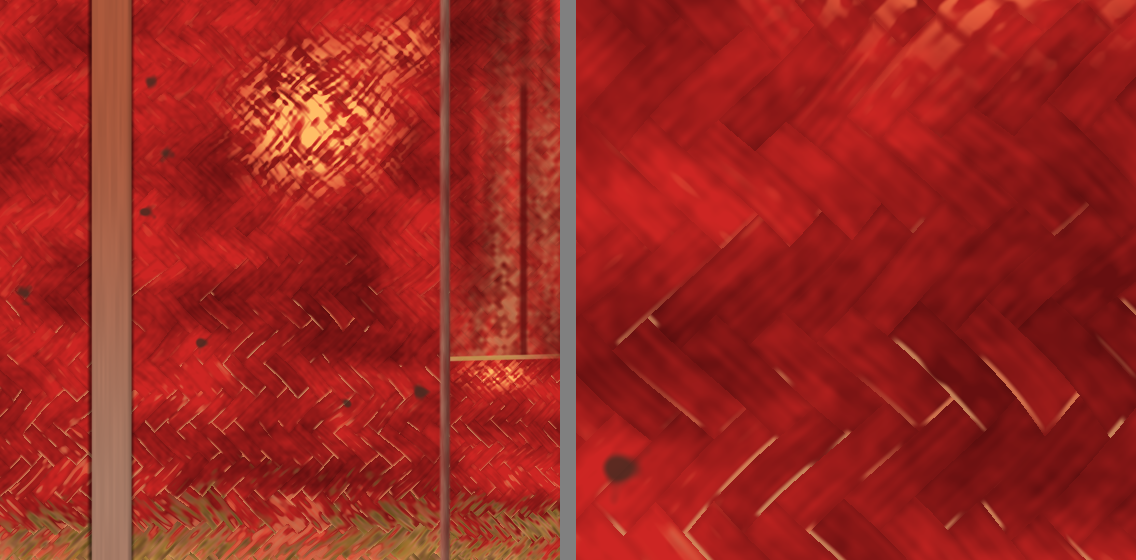
Left, the full canvas; right, a detail of the centre.
This texture is drawn by a WebGL 2 fragment shader. Its source:

```glsl
#version 300 es
precision highp float;
// Red lacquered bamboo matting: a three-over-three twill of diagonal strips,
// lit from behind in places and worn to straw at the foot, divided by
// a wooden batten, a thin strip and a ledge. Wear comes from noise.

uniform vec2 u_resolution;
out vec4 fragColor;

const float STRIP = 0.028;       // strip width, main panels
const float FINE_STRIP = 0.019;  // strip width, right panel
const float OVER = 3.0;          // strips crossed at a time
const float GAP = 0.09;          // gap width, in strips
const vec2 BATTEN = vec2(0.164, 0.235);
const vec2 DIVIDER = vec2(0.786, 0.803);
const float LEDGE_Y = 0.359;
const vec2 GLOW_CENTRE = vec2(0.565, 0.79);
const vec3 RED = vec3(0.77, 0.14, 0.13);
const vec3 DARK_RED = vec3(0.45, 0.07, 0.07);
const vec3 CORAL = vec3(0.91, 0.39, 0.25);
const vec3 AMBER = vec3(1.0, 0.74, 0.4);
const vec3 STRAW = vec3(0.83, 0.59, 0.4);
const vec3 OLIVE = vec3(0.66, 0.58, 0.2);
const vec3 WOOD_TOP = vec3(0.66, 0.34, 0.23);
const vec3 WOOD_FOOT = vec3(0.65, 0.48, 0.4);
const vec3 KNOT = vec3(0.25, 0.17, 0.13);

float hash(vec2 p) {
    vec3 q = fract(p.xyx * vec3(0.1031, 0.1030, 0.0973));
    q += dot(q, q.yzx + 33.33);
    return fract((q.x + q.y) * q.z);
}

float noise(vec2 p) {
    vec2 i = floor(p), f = fract(p);
    f = f * f * (3.0 - 2.0 * f);
    return mix(mix(hash(i), hash(i + vec2(1, 0)), f.x),
               mix(hash(i + vec2(0, 1)), hash(i + vec2(1, 1)), f.x), f.y);
}

float fbm(vec2 p) {
    float sum = 0.0, gain = 0.533;
    for (int k = 0; k < 4; k++) {
        sum += gain * noise(p);
        p = mat2(1.6, 1.2, -1.2, 1.6) * p + 7.3;
        gain *= 0.5;
    }
    return sum;
}

// Soft mask of range.x < x < range.y
float band(float x, vec2 range, float soft) {
    return smoothstep(-soft, soft, x - range.x) * smoothstep(-soft, soft, range.y - x);
}

float blob(vec2 p, vec2 centre, vec2 radius) {
    vec2 d = (p - centre) / radius;
    return exp(-dot(d, d));
}

// Woven strips; wear bares the gaps, glow is light from behind
vec3 weave(vec2 p, float size, float wear, float glow, float px) {
    vec2 uv = vec2(p.x + p.y, p.y - p.x) * 0.7071 / size;
    uv += 0.6 * vec2(noise(p * 11.0), noise(p * 11.0 + 50.0));
    vec2 cell = floor(uv), f = fract(uv);
    float stair = mod(cell.x + cell.y, 2.0 * OVER);
    bool rising = stair < OVER;
    vec2 strand = rising ? vec2(stair + f.x, f.y) : vec2(stair - OVER + f.y, f.x);
    float course = floor((cell.x + cell.y) / (2.0 * OVER));
    vec2 id = vec2(rising ? cell.y : cell.x + 57.0, course) + 90.0;
    vec2 fibre = rising ? uv : uv.yx;
    float tone = hash(id);
    float grain = noise(fibre * vec2(0.9, 7.0) + id.x * 3.1);
    float streak = noise(fibre * vec2(1.3, 4.5) + 170.0);

    // Lacquer, uneven in patches and along each strip
    float stain = fbm(p * vec2(8.0, 13.0) + 3.0);
    float light = 0.66 + 1.7 * (stain - 0.5) + 0.3 * (tone - 0.5) + 0.25 * (grain - 0.5)
        + 0.3 * (noise(p * 120.0) - 0.5);
    vec3 col = mix(DARK_RED, RED, clamp(light, -0.15, 1.1));
    col = mix(col, CORAL, 0.3 * smoothstep(0.7, 0.95, streak) * smoothstep(0.4, 0.65, stain));

    // Shaded edges and broken pale gaps
    vec2 edge = min(strand, vec2(OVER, 1.0) - strand);
    float inner = smoothstep(0.0, 0.2, min(edge.x, edge.y));
    col *= 0.92 + 0.08 * inner;
    float aa = px / size + 0.03;
    vec2 line = 1.0 - smoothstep(GAP - aa, GAP + aa, strand);
    vec2 chance = vec2(hash(id + 31.3) + 0.2, hash(id + 13.7));
    line *= smoothstep(0.95 - wear, 1.1 - wear, chance);
    float broken = smoothstep(0.4, 0.62, noise(uv * 1.3 + 21.0));
    float bare = max(line.x, line.y) * broken * smoothstep(0.0, 0.2, wear);
    col = mix(col, mix(STRAW, CORAL, 0.5 * tone), 0.85 * bare);

    // Flaked lacquer, bare straw at the foot
    float flake = smoothstep(0.8, 1.0, wear + 0.8 * (streak - 0.55) + 0.9 * (stain - 0.5));
    col = mix(col, mix(STRAW, CORAL, grain), 0.6 * flake);
    float foot = smoothstep(0.1, 0.0, p.y + 0.22 * (stain - 0.5) + 0.16 * (streak - 0.4));
    col = mix(col, mix(OLIVE, STRAW, grain) * (0.55 + 0.7 * streak), 0.85 * foot);

    // Light leaking through in slanted flecks
    float fleck = mix(noise(uv * vec2(5.0, 1.4)), noise(uv * vec2(1.2, 5.0) + 61.0), 0.6);
    float leak = glow * (0.1 + smoothstep(0.25, 0.75, fleck)) * (0.55 + 0.45 * inner);
    col = mix(col, CORAL, 0.85 * smoothstep(0.12, 0.5, leak));
    return mix(col, AMBER, smoothstep(0.4, 0.9, leak));
}

// Scattered dark knots, at most one per grid cell
float knots(vec2 p) {
    vec2 g = p * 9.0, id = floor(g);
    vec2 centre = 0.25 + 0.5 * vec2(hash(id + 5.0), hash(id + 19.0));
    float d = length(fract(g) - centre) + 0.15 * (noise(p * 90.0) - 0.5);
    return step(0.88, hash(id + 71.0)) * smoothstep(0.14, 0.03, d);
}

void main() {
    vec2 p = gl_FragCoord.xy / u_resolution;
    float px = 1.0 / min(u_resolution.x, u_resolution.y);
    float right = step(DIVIDER.y, p.x);
    float ledge = p.y - LEDGE_Y - 0.025 * (p.x - 0.8);
    float upper = right * smoothstep(-px, px, ledge);

    // Matting
    float wear = 0.8 * smoothstep(0.66, 0.0, p.y) * (1.0 - 0.4 * right) * (1.0 - upper);
    float glow = 1.15 * blob(p, GLOW_CENTRE, vec2(0.14, 0.13))
        + 0.5 * blob(p, vec2(0.73, 0.93), vec2(0.08, 0.06))
        + 0.9 * right * blob(p, vec2(0.89, 0.33), vec2(0.07, 0.03));
    vec3 col = weave(p, mix(STRIP, FINE_STRIP, right), wear, glow, px);
    col = mix(col, KNOT, 0.8 * knots(p) * (1.0 - upper));

    // Upper right panel: translucent columns, dark seam, ledge
    float mesh = noise(vec2(p.x + p.y, p.x - p.y) * 75.0);
    float lit = blob(p, vec2(0.905, 0.52), vec2(0.035, 0.38))
        + blob(p, vec2(0.985, 0.66), vec2(0.04, 0.23))
        + 0.8 * blob(p, vec2(0.87, 0.38), vec2(0.1));
    col *= 1.0 - upper * (0.35 - 0.45 * noise(p * vec2(48.0, 3.0)));
    col = mix(col, mix(CORAL, STRAW, mesh), upper * min(lit * (0.1 + 0.6 * mesh), 0.7));
    float seam = band(p.x, vec2(0.929, 0.941), 0.004) * smoothstep(0.86, 0.84, p.y);
    col = mix(col, DARK_RED * 0.85, 0.8 * seam * upper);
    float lip = right * band(ledge, vec2(-0.004, 0.004), px) * smoothstep(1.05, 0.9, p.x);
    col = mix(col, mix(STRAW, OLIVE, 0.6 * mesh), 0.9 * lip);

    // Thin divider strip
    vec3 strip = mix(DARK_RED, WOOD_FOOT, 0.3 + 0.7 * fbm(p * vec2(90.0, 18.0)));
    strip *= 1.1 - 0.4 * smoothstep(DIVIDER.x, DIVIDER.y, p.x);
    col = mix(col, strip, band(p.x, DIVIDER, 2.0 * px));

    // Wooden batten with a shaded right edge
    col *= 1.0 - 0.5 * band(p.x, BATTEN + vec2(-0.006, 0.003), 0.004);
    vec3 wood = mix(WOOD_FOOT, WOOD_TOP, smoothstep(0.05, 0.9, p.y));
    wood *= 0.96 + 0.08 * noise(p * vec2(260.0, 9.0));
    wood *= 1.0 - 0.2 * smoothstep(BATTEN.y - 0.01, BATTEN.y, p.x);
    col = mix(col, wood, band(p.x, BATTEN, px));

    fragColor = vec4(min(col, 1.0), 1.0);
}
```
